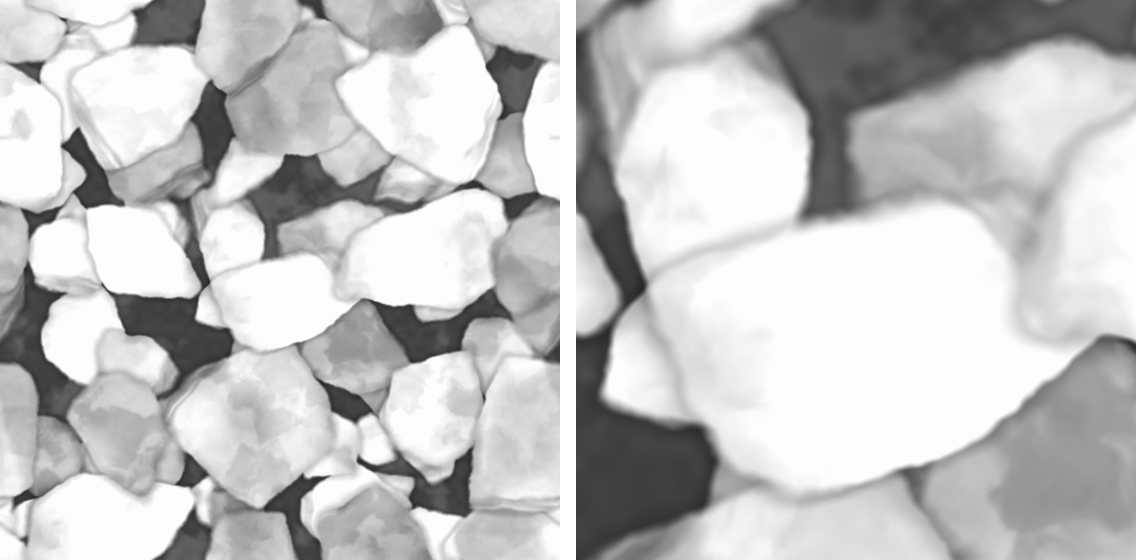
Left, the full canvas; right, a detail of the centre.
Write a WebGL 1 fragment shader that draws this texture.

```glsl
precision highp float;
// Tileable bed of pale crushed stones over dark gaps. Three wrapped grids of
// rounded random polygons (small, medium, large) are painted over each other,
// each stone with its own tone, mottling, split faces and contact shadow.

uniform vec2 u_resolution;

float hash(vec2 p) {
  return fract(sin(dot(p, vec2(127.1, 311.7))) * 43758.5453);
}

// Exact whole-number wrap; rounding errors of mod() would upset the hash.
vec2 wrap(vec2 cell, float period) {
  return floor(cell - period * floor((cell + 0.5) / period) + 0.5);
}

// Value noise that repeats after a whole number of cells.
float noise(vec2 p, float period) {
  vec2 cell = floor(p);
  vec2 f = p - cell;
  f = f * f * (3.0 - 2.0 * f);
  vec2 a = wrap(cell, period);
  vec2 b = wrap(cell + 1.0, period);
  return mix(mix(hash(a), hash(vec2(b.x, a.y)), f.x),
             mix(hash(vec2(a.x, b.y)), hash(b), f.x), f.y);
}

float fbm(vec2 p, float period) {
  float sum = 0.0;
  float gain = 0.54;
  for (int i = 0; i < 4; i++) {
    sum += gain * noise(p, period);
    p *= 2.0;
    period *= 2.0;
    gain *= 0.5;
  }
  return sum;
}

// Grey level of a stone surface; q is the place on the stone in canvas units,
// edge its signed distance, sides the distances to two of its split planes.
float stoneTone(vec2 q, vec2 id, float edge, vec2 sides, float along) {
  vec2 place = q + hash(id + 2.7) * 3.0 + 2.0;
  vec2 bend = 0.012 * vec2(noise(place * 45.0, 512.0), noise(place.yx * 45.0, 512.0));
  float patches = smoothstep(0.43, 0.63, fbm((place + bend) * 20.0, 512.0));
  float grain = fbm((place + bend) * 50.0, 512.0) - 0.5;
  float dullness = hash(id + 5.1);
  float tone = 1.2 - 0.41 * dullness * dullness;
  tone -= 0.2 * smoothstep(0.1, 0.9, noise(place * 11.0, 512.0));
  tone -= patches * mix(0.03, 0.15, hash(id + 7.3)) + 0.1 * grain;

  // One streaked broken face and one faint broad plane.
  float wobble = 0.012 * (noise(place * 30.0, 512.0) - 0.5);
  float broken = smoothstep(-0.032, -0.022, sides.x + wobble) * step(0.4, hash(id + 9.2));
  float streaks = noise(vec2(along * 12.0, sides.x * 160.0) + 90.0, 512.0);
  tone -= broken * (0.05 + 0.24 * streaks);
  tone -= 0.13 * smoothstep(-0.078, -0.058, sides.y + wobble) * hash(id + 4.4);

  // Worn rim, uneven around the stone.
  float wear = noise(place * 18.0, 512.0);
  tone -= 0.27 * wear * wear * smoothstep(-0.02, 0.002, edge);
  return clamp(tone, 0.42, 0.99);
}

// Paints one grid of stones over the ground below it.
float addStones(float ground, vec2 uv, float count, float presence, float seed) {
  vec2 home = floor(uv * count);
  float haze = noise(uv * 13.0, 13.0);
  float blur = 0.0032 + 0.008 * haze * haze * haze;
  for (int j = -1; j <= 1; j++) {
    for (int i = -1; i <= 1; i++) {
      vec2 cell = home + vec2(float(i), float(j));
      vec2 id = wrap(cell, count) + seed;
      if (hash(id + 0.37) > presence) continue;
      vec2 centre = cell + 0.25 + 0.5 * vec2(hash(id + 1.1), hash(id + 3.3));
      vec2 p = uv * count - centre;

      // Turn and stretch the stone, keeping its area.
      float turn = 6.2832 * hash(id + 6.6);
      float stretch = mix(0.74, 1.0, hash(id + 8.8));
      vec2 axis = vec2(cos(turn), sin(turn));
      vec2 r = vec2(dot(p, axis), dot(p, vec2(-axis.y, axis.x)));
      r *= vec2(stretch, 1.0 / stretch);
      float size = mix(0.7, 1.18, hash(id + 2.2));

      // Soft maximum of seven half planes.
      float total = 0.0;
      float along = 0.0;
      vec2 sides = vec2(0.0);
      for (int k = 0; k < 7; k++) {
        float n = float(k);
        float angle = (n + 0.7 * hash(id + n * 1.37 + 11.0)) * 0.8976;
        vec2 normal = vec2(cos(angle), sin(angle));
        float reach = size * mix(0.37, 0.57, hash(id + n * 2.13 + 23.0));
        float side = dot(r, normal) - reach;
        total += exp(30.0 * side);
        if (k == 0) {
          sides.x = side / count;
          along = dot(r, vec2(-normal.y, normal.x)) / count;
        }
        if (k == 3) sides.y = side / count;
      }
      float edge = log(total) / (30.0 * count);

      if (edge < 0.016) {
        ground *= 1.0 - 0.2 * (1.0 - smoothstep(0.0, 0.014, edge));
        float tone = stoneTone(p / count, id, edge, sides, along);
        ground = mix(ground, tone, 1.0 - smoothstep(-blur, blur, edge));
      }
    }
  }
  return ground;
}

void main() {
  // The shift lets the borders cross stones instead of running along them.
  vec2 uv = gl_FragCoord.xy / u_resolution + vec2(0.14, 0.86);

  // Dark floor of the gaps.
  float grey = 0.255 + 0.11 * smoothstep(0.47, 0.63, fbm(uv * 14.0, 14.0));
  grey += 0.04 * (noise(uv * 80.0, 80.0) - 0.5);

  // Slightly ragged outlines.
  vec2 ragged = vec2(fbm(uv * 24.0, 24.0), fbm(uv * 24.0 + 7.0, 24.0)) - 0.5;
  vec2 place = uv + 0.018 * ragged;
  grey = addStones(grey, place, 8.0, 0.4, 17.0);
  grey = addStones(grey, place, 6.0, 0.86, 41.0);
  grey = addStones(grey, place, 4.0, 0.95, 73.0);
  gl_FragColor = vec4(grey * vec3(1.0, 1.003, 1.0), 1.0);
}
```
